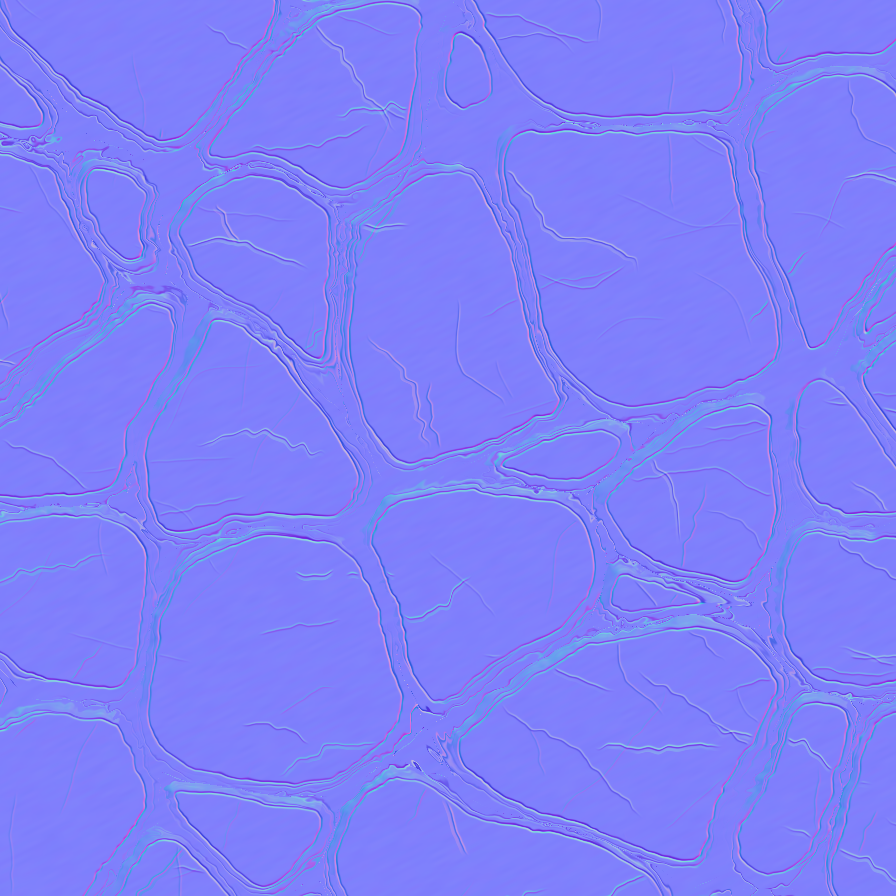
This texture map is drawn by a Shadertoy shader. Its source:

```glsl
// Tangent-space normal map of an irregular rubble stone wall.
// A weighted Voronoi diagram gives rounded stones; thin creases and broken
// bevels follow their edges, bent cracks and faint streaks cover their faces.

const float STONES = 4.8;        // Voronoi cells across the canvas
const float JOINT = 0.013;       // half width of the mortar joint
const float ROUNDING = 85.0;     // higher means sharper stone corners
const vec3 FLAT_COLOR = vec3(0.5, 0.5, 0.99);

float hash(vec2 p) {
    return fract(sin(dot(p, vec2(127.1, 311.7))) * 43758.55);
}

vec2 hash2(vec2 p) {
    return vec2(hash(p), hash(p + 57.3));
}

float noise(vec2 p) {
    vec2 i = floor(p), f = fract(p);
    f = f * f * (3.0 - 2.0 * f);
    float low = mix(hash(i), hash(i + vec2(1, 0)), f.x);
    float high = mix(hash(i + vec2(0, 1)), hash(i + vec2(1, 1)), f.x);
    return mix(low, high, f.y);
}

vec2 warp(vec2 p, float scale, float amount) {
    vec2 q = p * scale;
    return p + amount * (vec2(noise(q), noise(q + 31.7)) - 0.5);
}

// Stone site in xy, its size weight in z
vec3 stoneSite(vec2 cell) {
    float size = hash(cell + 19.1);
    return vec3(cell + 0.08 + 0.84 * hash2(cell), 0.95 * size * size);
}

// Distance to the stone outline, positive inside the stone
float stoneDistance(vec2 p) {
    p = warp(warp(warp(p, 8.0, 0.055), 38.0, 0.007), 110.0, 0.0025) * STONES;
    vec2 base = floor(p), ownCell = base;
    vec3 own = vec3(0);
    float nearest = 1e3;
    for (int y = -2; y <= 2; y++)
    for (int x = -2; x <= 2; x++) {
        vec2 cell = base + vec2(x, y);
        vec3 site = stoneSite(cell);
        vec2 r = site.xy - p;
        float power = dot(r, r) - site.z;
        if (power < nearest) { nearest = power; own = site; ownCell = cell; }
    }
    // Smooth minimum over the borders with all neighbours
    float sum = 1e-6;
    for (int y = -2; y <= 2; y++)
    for (int x = -2; x <= 2; x++) {
        vec2 cell = base + vec2(x, y);
        if (cell == ownCell) continue;
        vec3 site = stoneSite(cell);
        vec2 r = site.xy - p;
        float border = (dot(r, r) - site.z - nearest) / (2.0 * length(site.xy - own.xy));
        sum += exp(-ROUNDING * border / STONES);
    }
    return -log(sum) / ROUNDING - JOINT;
}

// Slope across a thin groove, with peaks of -1 and 1 at its two walls
float crease(float d, float width) {
    float t = d / width;
    return t * exp(0.5 - 0.5 * t * t);
}

// Strip from -width to 0
float strip(float d, float width) {
    return smoothstep(-width, -0.8 * width, d) * (1.0 - smoothstep(-0.001, 0.001, d));
}

// Tilt from grooves, bevels and mortar lines along the stone outline
vec2 edgeTilt(vec2 p, float d, vec2 outward, float line) {
    float lit = smoothstep(0.0, 0.9, dot(outward, normalize(vec2(-0.5, 0.85))));
    float wear = noise(p * 26.0);
    float broken = smoothstep(0.22, 0.4, noise(p * 17.0 + 5.0));
    float grain = 0.35 + 1.1 * noise(vec2(d * 500.0, noise(p * 30.0) * 5.0));
    float slope = crease(d, line) * mix(0.4, 0.95, wear);
    slope += strip(d, mix(0.003, 0.013, lit)) * mix(0.06, 0.27, lit) * grain * broken;
    // Wandering lines in the mortar
    for (float i = 1.0; i < 4.0; i++) {
        float shift = 0.004 * i + 0.016 * (noise(p * 13.0 + i * 17.0) - 0.5);
        float strength = 0.45 * smoothstep(0.3, 0.8, noise(p * 9.0 + i * 29.0));
        slope += crease(d + shift, 0.8 * line) * strength * smoothstep(0.0, -0.003, d);
    }
    return outward * slope;
}

// Tilt from scattered bent cracks, some of them with a chipped side
vec2 crackTilt(vec2 p, float scale, float seed, float line) {
    vec2 base = floor(p * scale), tilt = vec2(0);
    for (int y = -1; y <= 1; y++)
    for (int x = -1; x <= 1; x++) {
        vec2 cell = base + vec2(x, y), id = cell + seed;
        vec2 r = p - (cell + hash2(id)) / scale;
        float angle = 3.0 * (hash(id + 3.3) - 0.5), kind = hash(id + 8.9);
        vec2 along = vec2(cos(angle), sin(angle)), across = vec2(-along.y, along.x);
        float u = dot(r, along), v = dot(r, across);
        v += 0.05 * (noise(vec2(u * 13.0, kind * 90.0)) - 0.5);
        v += 0.01 * kind * (noise(vec2(u * 90.0, kind * 50.0)) - 0.5);
        float reach = mix(0.02, 0.11, hash(id + 5.7));
        float fade = smoothstep(reach, 0.7 * reach, abs(u));
        float chip = smoothstep(0.75, 0.8, kind) * strip(v, 0.006) * 0.2;
        chip *= noise(vec2(u * 60.0, v * 400.0)) * 1.5;
        tilt += across * fade * (crease(v, line) * mix(0.1, 0.65, kind * kind) + chip);
    }
    return tilt;
}

void mainImage(out vec4 fragColor, in vec2 fragCoord) {
    vec2 p = fragCoord / iResolution.y;
    float line = max(0.0009, 0.5 / iResolution.y), e = 0.0015;

    float d = stoneDistance(p);
    vec2 grad = vec2(stoneDistance(p + vec2(e, 0)), stoneDistance(p + vec2(0, e))) - d;
    vec2 outward = -normalize(grad + 1e-6);
    d /= clamp(length(grad) / e, 0.4, 1.6);   // keeps line widths even

    vec2 tilt = edgeTilt(p, d, outward, line);
    vec2 cracks = crackTilt(p, 5.0, 11.0, line) + crackTilt(p, 6.0, 43.0, line)
                + crackTilt(p, 7.0, 83.0, line);
    tilt += cracks * smoothstep(0.002, 0.008, d);

    // Faint diagonal streaks
    vec2 q = mat2(0.9, -0.44, 0.44, 0.9) * p * vec2(50.0, 220.0);
    tilt += 0.04 * (vec2(noise(q), noise(q + 71.0)) - 0.5);

    float steep = length(tilt);
    tilt /= sqrt(1.0 + steep * steep);
    fragColor = vec4(FLAT_COLOR + vec3(0.55 * tilt, -0.2 * length(tilt)), 1.0);
}
```
